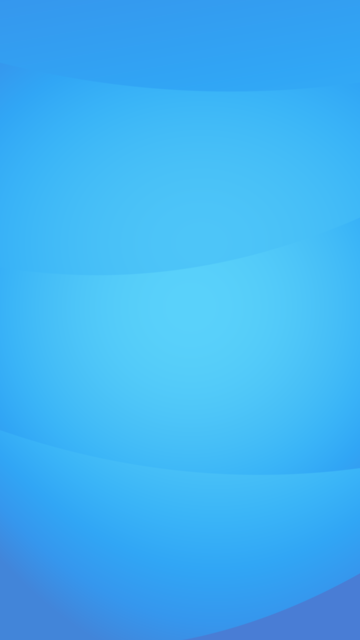
Reproduce this background procedurally as a WebGL 2 fragment shader.

```glsl
#version 300 es
precision highp float;

uniform vec2 u_resolution;
out vec4 fragColor;

// Blue ramp, from the bright core to the dusky corners
const vec3 RAMP[6] = vec3[6](
    vec3(0.35, 0.82, 0.98), vec3(0.29, 0.76, 0.97), vec3(0.23, 0.71, 0.97),
    vec3(0.19, 0.65, 0.96), vec3(0.21, 0.59, 0.93), vec3(0.26, 0.52, 0.85));
const vec3 CORNER_COLOR = vec3(0.285, 0.49, 0.835);

// Panel edges as parabolas: lowest point x, lowest point y, bend
const vec3 TOP_EDGE    = vec3(0.64, 0.857, 0.11);
const vec3 UPPER_EDGE  = vec3(0.27, 0.570, 0.169);
const vec3 LOWER_EDGE  = vec3(0.72, 0.258, 0.135);
const vec3 CORNER_EDGE = vec3(0.25, -0.014, 0.21);

// Glow centres and how fast each glow falls off along x and y
const vec2 CORE_CENTER   = vec2(0.53, 0.52);
const vec2 CORE_FALLOFF  = vec2(8.0, 27.0);
const vec2 UPPER_CENTER  = vec2(0.56, 0.62);
const vec2 UPPER_FALLOFF = vec2(4.5, 22.0);
const float UPPER_DEPTH  = 0.8;

// Linear shading of the top and lower panels
const float TOP_DEPTH   = 3.0;
const vec2 TOP_ORIGIN   = vec2(0.5, 0.86);
const vec2 TOP_SLOPE    = vec2(-0.5, 5.0);
const float LOWER_DEPTH = 1.2;
const vec2 LOWER_ORIGIN = vec2(0.6, 0.26);
const float LOWER_SLOPE = 12.0;
const float LOWER_SIDES = 6.0;

// Smooth walk through the ramp; depth 0 is the brightest
vec3 rampColor(float depth) {
    vec3 color = RAMP[0];
    for (int i = 1; i < 6; i++) {
        color = mix(color, RAMP[i], clamp(depth - float(i - 1), 0.0, 1.0));
    }
    return color;
}

// Elliptical glow depth, zero at its centre
float glowDepth(vec2 uv, vec2 center, vec2 falloff) {
    vec2 d = uv - center;
    return dot(falloff, d * d);
}

// Antialiased coverage of the area above a parabola
float above(vec2 uv, vec3 edge) {
    float dx = uv.x - edge.x;
    float height = uv.y - edge.y - edge.z * dx * dx;
    float pixel = 1.0 / u_resolution.y;
    return smoothstep(-pixel, pixel, height);
}

void main() {
    vec2 uv = gl_FragCoord.xy / u_resolution;

    // Shade of each panel
    float coreDepth = glowDepth(uv, CORE_CENTER, CORE_FALLOFF);
    float upperDepth = UPPER_DEPTH + glowDepth(uv, UPPER_CENTER, UPPER_FALLOFF);
    float topDepth = TOP_DEPTH + dot(TOP_SLOPE, uv - TOP_ORIGIN);
    vec2 lowerOffset = uv - LOWER_ORIGIN;
    float lowerDepth = LOWER_DEPTH - LOWER_SLOPE * lowerOffset.y
                     + LOWER_SIDES * lowerOffset.x * lowerOffset.x;

    // Stack the panels from bottom to top
    vec3 color = CORNER_COLOR;
    color = mix(color, rampColor(lowerDepth), above(uv, CORNER_EDGE));
    color = mix(color, rampColor(coreDepth), above(uv, LOWER_EDGE));
    color = mix(color, rampColor(upperDepth), above(uv, UPPER_EDGE));
    color = mix(color, rampColor(topDepth), above(uv, TOP_EDGE));

    fragColor = vec4(color, 1.0);
}
```
